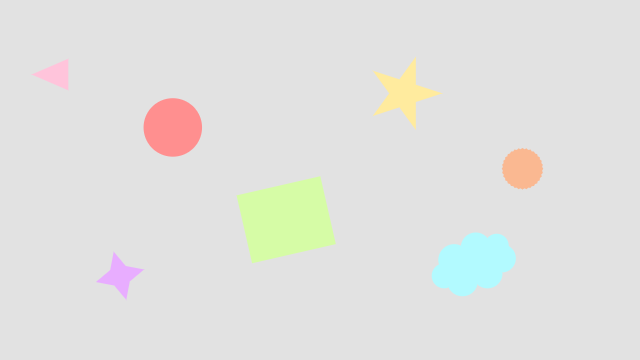
Reproduce this background procedurally as a WebGL 2 fragment shader.

```glsl
#version 300 es
precision highp float;
// Flat pastel shapes scattered on a plain light grey background.
// Each shape is a signed distance function, placed in units of the canvas
// height and painted over the ground with an antialiased edge.

uniform vec2 u_resolution;
out vec4 outColor;

const float PI = 3.14159265;

const vec3 GREY   = vec3(0.886);
const vec3 PINK   = vec3(1.00, 0.77, 0.86);
const vec3 CORAL  = vec3(1.00, 0.56, 0.56);
const vec3 YELLOW = vec3(1.00, 0.92, 0.62);
const vec3 ORANGE = vec3(0.98, 0.72, 0.57);
const vec3 LIME   = vec3(0.84, 0.99, 0.65);
const vec3 LILAC  = vec3(0.91, 0.68, 1.00);
const vec3 AQUA   = vec3(0.70, 0.98, 1.00);

// Cloud lobes: offset from the cloud centre, then radius
const vec3 LOBES[8] = vec3[8](
    vec3( 0.0023,  0.0023, 0.0556), vec3( 0.0046,  0.0463, 0.0417),
    vec3( 0.0625,  0.0509, 0.0336), vec3( 0.0764,  0.0162, 0.0394),
    vec3( 0.0370, -0.0255, 0.0417), vec3(-0.0324, -0.0463, 0.0428),
    vec3(-0.0833, -0.0324, 0.0347), vec3(-0.0556,  0.0116, 0.0440));

// Express p in axes turned counterclockwise by angle
vec2 rotate(vec2 p, float angle) {
    float c = cos(angle), s = sin(angle);
    return vec2(c * p.x + s * p.y, c * p.y - s * p.x);
}

float circleDist(vec2 p, float radius) {
    return length(p) - radius;
}

float boxDist(vec2 p, vec2 halfSize) {
    vec2 d = abs(p) - halfSize;
    return length(max(d, 0.0)) + min(max(d.x, d.y), 0.0);
}

// Isosceles triangle with its apex at the origin, opening to the right
float triangleDist(vec2 p, float len, float halfBase) {
    vec2 normal = normalize(vec2(-halfBase, len));
    return max(dot(vec2(p.x, abs(p.y)), normal), p.x - len);
}

// Star with its first tip on the +x axis; one half point is folded out
float starDist(vec2 p, float points, float outer, float inner) {
    float halfStep = PI / points;
    float angle = atan(p.y, p.x);
    angle = abs(mod(angle + halfStep, 2.0 * halfStep) - halfStep);
    vec2 q = length(p) * vec2(cos(angle), sin(angle));
    vec2 tip = vec2(outer, 0.0);
    vec2 edge = inner * vec2(cos(halfStep), sin(halfStep)) - tip;
    return dot(q - tip, normalize(vec2(edge.y, -edge.x)));
}

// Union of the round lobes
float cloudDist(vec2 p) {
    float d = 1e3;
    for (int i = 0; i < 8; i++) {
        d = min(d, circleDist(p - LOBES[i].xy, LOBES[i].z));
    }
    return d;
}

// Lay a colour over the ground wherever the distance is negative
vec3 paint(vec3 ground, vec3 color, float dist, float pixel) {
    return mix(ground, color, clamp(0.5 - dist / pixel, 0.0, 1.0));
}

void main() {
    float pixel = 1.0 / u_resolution.y;
    vec2 p = gl_FragCoord.xy * pixel;

    float triangle = triangleDist(p - vec2(0.088, 0.793), 0.1018, 0.044);
    float disc     = circleDist(p - vec2(0.480, 0.646), 0.0812);
    float star     = starDist(p - vec2(1.122, 0.7407), 5.0, 0.1069, 0.0409);
    float seal     = starDist(p - vec2(1.4514, 0.5312), 32.0, 0.0575, 0.0548);
    float card     = boxDist(rotate(p - vec2(0.795, 0.3896), 0.225), vec2(0.1193, 0.0967));
    float sparkle  = starDist(rotate(p - vec2(0.3333, 0.234), 0.255), 4.0, 0.0692, 0.0315);
    float cloud    = cloudDist(p - vec2(1.3171, 0.2662));

    vec3 color = GREY;
    color = paint(color, PINK, triangle, pixel);
    color = paint(color, CORAL, disc, pixel);
    color = paint(color, YELLOW, star, pixel);
    color = paint(color, ORANGE, seal, pixel);
    color = paint(color, LIME, card, pixel);
    color = paint(color, LILAC, sparkle, pixel);
    color = paint(color, AQUA, cloud, pixel);
    outColor = vec4(color, 1.0);
}
```
